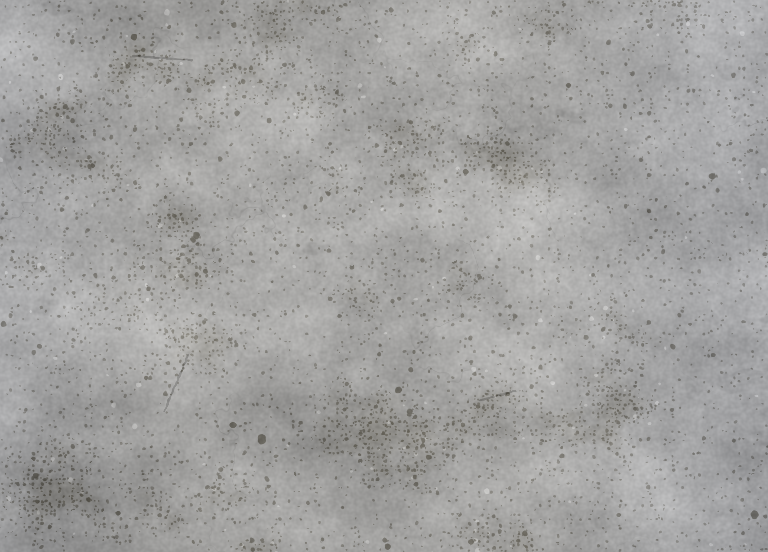
This texture is drawn by a WebGL 1 fragment shader. Its source:

```glsl
precision highp float;
// Weathered concrete: soft gradient-noise clouds and fine grain, covered with
// dark pits that gather in stained patches, plus chips, scratches and hairline
// cracks. Scattered marks come from jittered cells at several scales.

uniform vec2 u_resolution;

#define BASE_GREY 0.658
#define CLOUD_CONTRAST 0.125
#define GRAIN_CONTRAST 0.085
#define STAIN_DEPTH 0.075
#define PIT_DEPTH 0.20
#define PIT_DENSITY 0.13
#define CLUSTER_DENSITY 0.55
#define CRACK_DEPTH 0.045

vec2 hash2(vec2 p) {
  vec3 q = fract(p.xyx * vec3(0.1031, 0.1030, 0.0973));
  q += dot(q, q.yzx + 33.33);
  return fract((q.xx + q.yz) * q.zy);
}

float cornerSlope(vec2 cell, vec2 offset) {
  float angle = 6.2832 * hash2(cell).x;
  return dot(vec2(cos(angle), sin(angle)), offset);
}

float gradientNoise(vec2 p) {
  vec2 i = floor(p), f = fract(p);
  vec2 u = f * f * f * (f * (f * 6.0 - 15.0) + 10.0);
  vec2 e = vec2(1.0, 0.0);
  float low = mix(cornerSlope(i, f), cornerSlope(i + e, f - e), u.x);
  float high = mix(cornerSlope(i + e.yx, f - e.yx), cornerSlope(i + 1.0, f - 1.0), u.x);
  return mix(low, high, u.y);
}

float fbm(vec2 p) {
  float sum = 0.0, amp = 1.0;
  for (int i = 0; i < 5; i++) {
    sum += amp * gradientNoise(p);
    p = mat2(1.6, 1.2, -1.2, 1.6) * p + 17.3;
    amp *= 0.55;
  }
  return sum;
}

// Coverage of round marks, at most one per cell, present with the given chance
float pits(vec2 p, float scale, float chance, float maxRadius) {
  vec2 q = p * scale, cell = floor(q);
  vec2 place = hash2(cell + scale), kind = hash2(cell + scale + 71.0);
  float radius = maxRadius * mix(0.45, 1.0, kind.y * kind.y);
  vec2 centre = 0.5 + (place - 0.5) * (1.0 - 2.0 * radius);
  float dist = length((fract(q) - centre) * vec2(1.0, 0.8 + 0.5 * place.x));
  float soft = 0.6 * scale / u_resolution.y;
  float cover = 1.0 - smoothstep(radius - soft, radius + soft, dist);
  return cover * step(kind.x, chance);
}

// Short straight scratches, mostly shallow in angle
float scratches(vec2 p, float scale, float chance) {
  vec2 q = p * scale, cell = floor(q);
  vec2 place = hash2(cell + 211.0), kind = hash2(cell + 305.0);
  float angle = 2.0 * (place.x - 0.4);
  vec2 along = vec2(cos(angle), sin(angle));
  vec2 d = fract(q) - mix(vec2(0.4), vec2(0.6), place);
  float halfLength = mix(0.1, 0.28, kind.y);
  d -= along * clamp(dot(d, along), -halfLength, halfLength);
  float soft = 0.8 * scale / u_resolution.y;
  return (1.0 - smoothstep(0.006, 0.006 + soft, length(d))) * step(kind.x, chance);
}

// Thin line along the zero contour of a noise field
float hairline(vec2 p, float scale) {
  float n = abs(fbm(p * scale + 40.0));
  return 1.0 - smoothstep(0.0, 0.03, n);
}

void main() {
  vec2 p = gl_FragCoord.xy / u_resolution.y;
  vec2 uv = gl_FragCoord.xy / u_resolution;

  // Broad tone and fine grain
  float cloud = fbm(p * vec2(2.6, 3.6) + 5.0);
  float mottle = fbm(p * 17.0 + 60.0);
  float grain = gradientNoise(p * 95.0) + 0.8 * gradientNoise(p * 170.0 + 9.0);
  float grey = BASE_GREY + CLOUD_CONTRAST * cloud + 0.04 * mottle;
  grey += GRAIN_CONTRAST * 0.5 * grain;
  grey -= 0.03 * (1.0 - smoothstep(0.0, 0.5, uv.y));

  // Stained patches, thinning out toward the right
  float thinning = 0.22 * smoothstep(0.55, 1.0, uv.x);
  float patchField = fbm(p * vec2(5.0, 6.5) + 23.0) - thinning;
  float stain = smoothstep(0.12, 0.75, patchField);
  float slab = smoothstep(0.60, 0.68, fbm(p * vec2(2.6, 5.5) + 87.0));
  grey -= STAIN_DEPTH * stain + 0.04 * slab;

  // Pits: fine, medium, and a few large holes, with ragged outlines
  vec2 ragged = p + 0.0022 * vec2(gradientNoise(p * 120.0), gradientNoise(p * 120.0 + 31.0));
  float chance = PIT_DENSITY + CLUSTER_DENSITY * smoothstep(-0.05, 0.6, patchField);
  float pit = 0.75 * pits(ragged, 125.0, chance, 0.38);
  pit = max(pit, 0.9 * pits(ragged, 71.0, chance * 0.6, 0.30));
  pit = max(pit, pits(ragged + 0.37, 38.0, chance * 0.2, 0.20));
  pit = max(pit, 1.1 * pits(ragged + 0.11, 9.0, 0.07, 0.075));
  grey -= PIT_DEPTH * pit;

  // Pale chips, scratches and hairline cracks
  float chip = pits(ragged + 0.53, 52.0, 0.02 + 0.14 * stain, 0.26);
  grey += 0.10 * chip * (1.0 - pit);
  grey -= 0.13 * scratches(ragged, 5.0, 0.12);
  float crackArea = smoothstep(0.05, 0.4, gradientNoise(p * 4.0 + 13.0));
  grey -= CRACK_DEPTH * crackArea * hairline(p, 5.0);

  // Warm in the stains and middle, cool toward the sides
  float side = smoothstep(0.2, 0.55, abs(uv.x - 0.45));
  float warmth = 0.006 + 0.012 * stain + 0.02 * pit - 0.014 * side;
  vec3 colour = grey + warmth * vec3(0.5, 0.15, -0.9);
  gl_FragColor = vec4(clamp(colour, 0.0, 1.0), 1.0);
}
```
